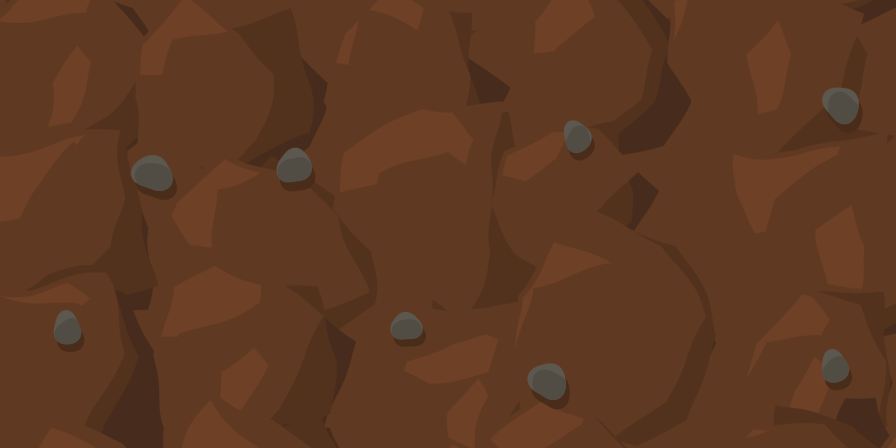
This texture is drawn by a Shadertoy shader. Its source:

```glsl
const float TAU = 6.2831853;

float hash(vec2 p) {
    vec3 q = fract(vec3(p.xyx) * 0.1031);
    q += dot(q, q.yzx + 33.33);
    return fract((q.x + q.y) * q.z);
}

vec2 hash2(vec2 p) {
    return vec2(hash(p + 3.7), hash(p + 41.3));
}

vec2 corner(float i, float sides, float seed) {
    i = mod(i, sides);
    float angle = (i + 0.5 * hash(vec2(i, seed))) * TAU / sides;
    return (0.72 + 0.5 * hash(vec2(seed, i + 9.0))) * vec2(cos(angle), sin(angle));
}

// Irregular star-shaped polygon of about unit radius, negative inside
float polygon(vec2 p, float sides, float seed) {
    float start = hash(vec2(0.0, seed)) * 0.5;
    float i = floor(atan(p.y, p.x) / TAU * sides);
    // Corners are jittered forward, so step back when p lies before this one
    vec2 a = corner(i, sides, seed);
    if (a.x * p.y - a.y * p.x < 0.0) a = corner(--i, sides, seed);
    vec2 edge = corner(i + 1.0, sides, seed) - a;
    vec2 w = p - a;
    return (edge.y * w.x - edge.x * w.y) / length(edge);
}

// Rounded, slightly triangular pebble of about unit radius
float pebble(vec2 p, float seed) {
    float angle = atan(p.y, p.x) + seed * TAU;
    return length(p) - 1.0 - 0.09 * cos(2.0 * angle) - 0.08 * cos(3.0 * angle + seed * 9.0);
}

float fill(float d) {
    float blur = 0.8 / iResolution.y;
    return 1.0 - smoothstep(-blur, blur, d);
}

void mainImage(out vec4 fragColor, in vec2 fragCoord) {
    vec2 uv = fragCoord / iResolution.y;
    vec2 p = uv + 0.014 * sin(uv.yx * vec2(13.0, 11.0) + vec2(0.5, 2.0))
                + 0.006 * sin(uv.yx * vec2(31.0, 27.0));

    vec3 soil = vec3(0.374, 0.224, 0.129);
    vec3 shade = vec3(0.326, 0.198, 0.114);
    vec3 crevice = vec3(0.278, 0.170, 0.110);
    vec3 sunlit = vec3(0.430, 0.250, 0.150);
    vec3 color = soil;

    // Faceted mounds, lit from the upper left
    for (int row = 3; row >= -1; row--)
    for (int col = -1; col <= 5; col++) {
        vec2 cell = vec2(col, row);
        vec2 jitter = hash2(cell + 17.0);
        vec2 q = p - (cell + 0.2 + 0.6 * jitter) * vec2(0.4, 0.34);
        float size = 0.18 + 0.08 * hash(cell + 71.0);
        float seed = 20.0 + cell.x * 7.0 + cell.y * 53.0;
        q.x *= 1.12;

        float body = polygon(q / size, 8.0, seed) * size;
        vec2 cut = q - vec2(0.035, -0.026);
        float gap = polygon(cut / size, 7.0, seed + 0.4) * size;
        gap = max(gap, 0.02 - q.x + 0.3 * q.y);
        if (hash(cell + 29.0) > 0.4) color = mix(color, crevice, fill(gap));
        color = mix(color, shade, fill(max(body, -q.x - 0.3 * size)));

        vec2 f = q + vec2(0.052, -0.026);
        float face = polygon(f / size, 8.0, seed + 0.2) * size;
        color = mix(color, soil, fill(face));

        // Tapered highlight along the top left of the lit face
        vec2 inner = f - vec2(0.04, -0.065);
        float ridge = max(face + 0.012, -polygon(inner / size, 6.0, seed + 0.6) * size);
        vec2 patchPos = (f - size * vec2(-0.35, 0.55)) / (size * vec2(0.8, 0.6));
        ridge = max(ridge, polygon(patchPos, 5.0, seed + 0.8) * size * 0.6);
        color = mix(color, sunlit, fill(ridge));

        // Occasional flat facet catching the light
        vec2 facet = (f - size * vec2(0.15, -0.2)) / (size * vec2(0.26, 0.42));
        facet.x -= 0.35 * facet.y;
        if (hash(cell + 53.0) > 0.6)
            color = mix(color, sunlit, fill(polygon(facet, 5.0, seed + 0.9) * size * 0.26));
    }

    // Grey pebbles with a soft-toned cast shadow and a pale upper rim
    for (int row = 0; row < 2; row++)
    for (int col = 0; col < 4; col++) {
        vec2 cell = vec2(col, row);
        vec2 center = (cell + 0.18 + 0.64 * hash2(cell + 101.0)) * 0.5;
        float seed = hash(cell + 7.0);
        float size = 0.033 + 0.012 * hash(cell + 13.0);
        vec2 q = (uv - center) / size;
        q.x *= 0.9 + 0.25 * seed;
        float stone = pebble(q, seed) * size;
        float under = pebble(q - vec2(0.22, -0.5), seed) * size;
        float front = pebble(q - vec2(0.12, -0.42), seed + 0.08) * size;
        color = mix(color, vec3(0.285, 0.172, 0.098), fill(under));
        color = mix(color, vec3(0.365, 0.347, 0.310), fill(stone));
        color = mix(color, vec3(0.318, 0.298, 0.266), fill(max(stone, front)));
    }

    fragColor = vec4(color, 1.0);
}
```
